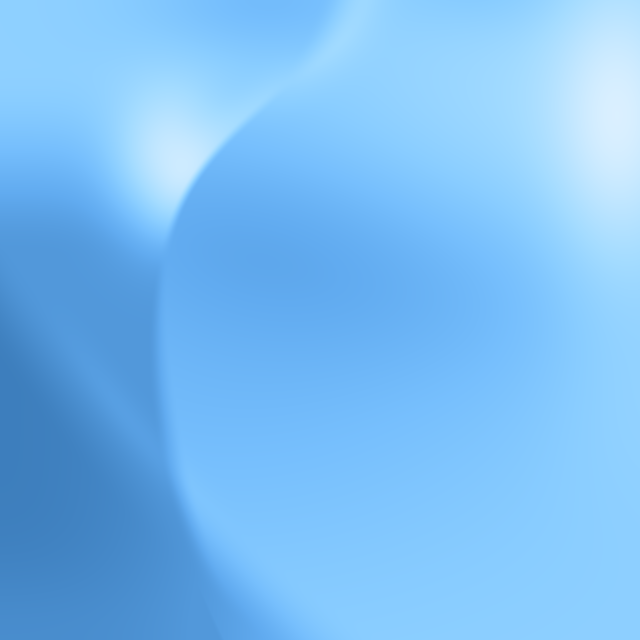
A WebGL 1 fragment shader for this background:

```glsl
precision highp float;
// Soft blue folds: a large rounded sheet over a paler backdrop, with a deep
// shadow sweeping across the lower left. Each layer is a scalar tone built
// from elliptical glows; the blended tone is then mapped to a blue ramp.

uniform vec2 u_resolution;

#define FOLD_LEFT 0.243     // x of the fold's lower part
#define FOLD_REACH 0.33     // how far the fold swings right at the top
#define FOLD_MID 0.832      // height of the middle of the swing
#define FOLD_STEEP 13.3     // steepness of the swing
#define SHEET_TONE 0.56
#define BACK_LOW 0.32
#define BACK_HIGH 0.56
#define SHADOW_TONE 0.24

const vec3 DEEP  = vec3(0.24, 0.495, 0.74);
const vec3 AZURE = vec3(0.38, 0.67, 0.94);
const vec3 BLUE  = vec3(0.46, 0.745, 0.99);
const vec3 SKY   = vec3(0.54, 0.805, 1.0);
const vec3 PALE  = vec3(0.64, 0.86, 1.0);
const vec3 WHITE = vec3(0.87, 0.945, 1.0);

float bell(float x) { return exp(-x * x); }

// Elliptical glow with a Gaussian falloff
float glow(vec2 p, vec2 center, vec2 radii) {
  vec2 q = (p - center) / radii;
  return exp(-dot(q, q));
}

// Signed distance to the S-shaped fold, positive on the sheet
float foldDistance(vec2 p) {
  float s = 1.0 / (1.0 + exp(-FOLD_STEEP * (p.y - FOLD_MID)));
  float low = max(0.55 - p.y, 0.0);
  float x = FOLD_LEFT + FOLD_REACH * s + 0.4 * low * low;
  float slope = FOLD_REACH * FOLD_STEEP * s * (1.0 - s) - 0.8 * low;
  return (p.x - x) / sqrt(1.0 + slope * slope);
}

// Signed distance to the shadow's curved border, negative in the shadow
float shadowDistance(vec2 p) {
  float y = 0.595 - 1.5 * p.x + 0.8 * p.x * p.x;
  float slope = 1.6 * p.x - 1.5;
  return (p.y - y) / sqrt(1.0 + slope * slope);
}

float sheetTone(vec2 p, float d) {
  float tone = SHEET_TONE;
  // Dark band tilting down to the right, inside a wider dip
  vec2 tilted = p + vec2(0.0, 0.2 * (p.x - 0.43));
  tone -= 0.10 * glow(tilted, vec2(0.43, 0.63), vec2(0.50, 0.17));
  tone -= 0.12 * glow(p, vec2(0.35, 0.45), vec2(0.55, 0.35));
  // Bright core at the upper right with its halo
  tone += 0.22 * glow(p, vec2(0.965, 0.81), vec2(0.10, 0.23));
  tone += 0.09 * glow(p, vec2(0.90, 0.82), vec2(0.35, 0.20));
  tone += 0.05 * glow(p, vec2(1.0, 0.42), vec2(0.15, 0.20));
  tone -= 0.06 * glow(p, vec2(0.76, 1.02), vec2(0.15, 0.07));
  // Light rim along the top of the fold
  return tone + 0.09 * bell(d / 0.05) * smoothstep(0.78, 0.95, p.y);
}

float backTone(vec2 p, float d) {
  float tone = mix(BACK_LOW, BACK_HIGH, smoothstep(0.60, 0.90, p.y));
  tone -= 0.11 * glow(p, vec2(0.42, 1.0), vec2(0.20, 0.09));
  // Highlight tucked behind the fold
  tone += 0.33 * glow(p, vec2(0.265, 0.74), vec2(0.085, 0.11));
  float span = smoothstep(0.58, 0.74, p.y) * (1.0 - smoothstep(0.80, 0.94, p.y));
  return tone + 0.10 * bell(d / 0.04) * span;
}

float ramp(float a, float b, float x) { return clamp((x - a) / (b - a), 0.0, 1.0); }

vec3 toneColor(float t) {
  vec3 c = mix(DEEP, AZURE, ramp(0.24, 0.38, t));
  c = mix(c, BLUE, ramp(0.38, 0.46, t));
  c = mix(c, SKY, ramp(0.46, 0.54, t));
  c = mix(c, PALE, ramp(0.54, 0.64, t));
  return mix(c, WHITE, ramp(0.64, 0.87, t));
}

void main() {
  vec2 p = gl_FragCoord.xy / u_resolution;
  float d = foldDistance(p);
  float e = shadowDistance(p);

  // Sheet over backdrop, softer toward both ends of the fold
  float softness = 0.009 + 0.03 * smoothstep(0.84, 1.0, p.y)
                 + 0.012 * (1.0 - smoothstep(0.35, 0.65, p.y));
  float tone = mix(backTone(p, d), sheetTone(p, d), smoothstep(-softness, softness, d));

  // Faint light along the shadow's border, then the shadow itself
  tone += 0.025 * bell((e - 0.01) / 0.03) * smoothstep(0.05, 0.20, p.x)
        * (1.0 - smoothstep(0.25, 0.40, p.x));
  float shadow = SHADOW_TONE + 0.8 * p.x * p.x
               + 0.045 * glow(p, vec2(0.0), vec2(0.25, 0.12));
  tone = mix(min(shadow, tone), tone, smoothstep(-0.09, 0.02, e));

  gl_FragColor = vec4(toneColor(tone), 1.0);
}
```
